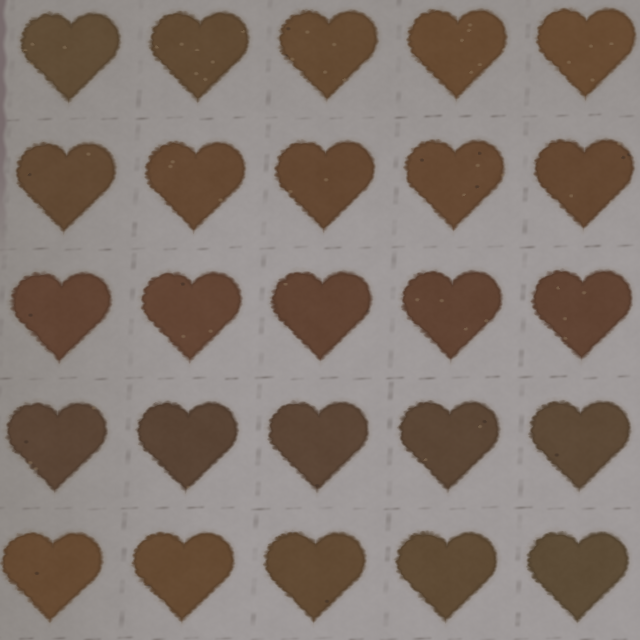
A WebGL 2 fragment shader for this pattern:

```glsl
#version 300 es
precision highp float;

uniform vec2 u_resolution;
out vec4 fragColor;

float hash(vec2 p) {
  vec3 v = fract(p.xyx * vec3(0.1031, 0.1030, 0.0973));
  v += dot(v, v.yzx + 33.33);
  return fract((v.x + v.y) * v.z);
}

// x: distance to the nearest scattered point, y: random value of that point
vec2 cellular(vec2 p) {
  vec2 base = floor(p), nearest = vec2(8.0, 0.0);
  for (int j = -1; j <= 1; j++) {
    for (int i = -1; i <= 1; i++) {
      vec2 cell = base + vec2(i, j);
      vec2 point = cell + vec2(hash(cell), hash(cell + 57.0));
      float d = distance(p, point);
      if (d < nearest.x) nearest = vec2(d, hash(cell + 113.0));
    }
  }
  return nearest;
}

float layeredSines(vec2 p) {
  float sum = 0.0, amp = 0.5;
  for (int i = 0; i < 4; i++) {
    sum += amp * sin(p.x + 1.7 * sin(p.y)) * cos(p.y + 1.3 * sin(p.x));
    p = mat2(1.5, 1.1, -1.1, 1.5) * p + 2.3;
    amp *= 0.55;
  }
  return sum;
}

// Two round lobes joined to a right-angled tip
float heartDistance(vec2 q) {
  q.x = abs(q.x);
  float lobe = length(q - vec2(0.167, 0.126)) - 0.2135;
  float tip = dot(q - vec2(0.0, -0.34), vec2(0.7071, -0.7071));
  float cap = dot(q - vec2(0.0, 0.259), vec2(0.667, 0.746));
  return min(lobe, max(tip, cap));
}

// Broken row of straight dashes, four to a cell
float perforation(float along, float across, float halfWidth, float seed) {
  float k = along * 4.0 + 0.2;
  vec2 id = vec2(floor(k), floor(across) + seed);
  float offset = (hash(id + 9.0) - 0.5) * 0.016;
  float halfLength = mix(0.045, 0.07, hash(id + 3.0));
  float s = (fract(k) - 0.5) * 0.25;
  float y = abs(fract(across) - 0.5 + offset + 0.05 * s) - halfWidth;
  float mask = smoothstep(0.02, -0.02, abs(s) - halfLength) * smoothstep(0.014, -0.014, y);
  return mask * mix(0.35, 1.0, hash(id)) * (0.75 + 0.25 * sin(along * 60.0 + id.y));
}

// Hue drifts over the sheet: olive corners, a redder middle, a dim fourth row
vec3 heartColor(vec2 id) {
  float olive = max(0.8 - 0.3 * id.x - 0.45 * id.y, 0.3 * id.x + 0.5 * id.y - 2.2);
  float red = exp(-1.2 * (id.y - 2.0) * (id.y - 2.0));
  float dim = exp(-3.0 * (id.y - 3.0) * (id.y - 3.0));
  vec3 color = vec3(0.400, 0.290, 0.195);
  color = mix(color, vec3(0.385, 0.268, 0.203), red);
  color = mix(color, vec3(0.338, 0.263, 0.210), dim * 0.8);
  color = mix(color, vec3(0.365, 0.298, 0.215), clamp(olive, 0.0, 1.0));
  return color * (0.98 + 0.04 * hash(id + 21.0));
}

void main() {
  vec2 uv = gl_FragCoord.xy / u_resolution;
  vec2 p = vec2(uv.x, 1.0 - uv.y);

  // Slightly skewed five by five grid, counted from the top left
  vec2 grid = (p - 0.09) / 0.203;
  for (int i = 0; i < 3; i++) {
    grid = vec2((p.x - 0.1094 + 0.0072 * grid.y) / (0.2016 + 0.001 * grid.y),
                (p.y - 0.0898 + 0.0016 * grid.x) / (0.2029 + 0.0004 * grid.x));
  }
  vec2 id = floor(grid + 0.5);
  vec2 q = (grid - id) * vec2(1.0, -1.0);

  // Paper with uneven light and soft grain
  float mottle = layeredSines(uv * 38.0);
  float grain = layeredSines(uv * 170.0 + 4.0);
  float light = smoothstep(-0.05, 0.4, uv.x) * (1.0 - 0.6 * smoothstep(0.55, 1.0, uv.y));
  vec3 color = mix(vec3(0.560, 0.540, 0.525), vec3(0.624, 0.604, 0.602), light);
  color += 0.010 * mottle + 0.008 * grain;

  // Perforations between the cells
  float across = perforation(grid.x, grid.y + 0.025, 0.007, 5.0);
  float down = perforation(grid.y, grid.x - 0.045, 0.019, 31.0);
  color = mix(color, vec3(0.43, 0.40, 0.385), across * 0.8);
  color = mix(color, vec3(0.49, 0.465, 0.455), down * 0.65);

  // Worn dark border at the upper left
  float border = smoothstep(0.013, 0.003, uv.x + 0.002 * sin(uv.y * 130.0));
  border *= smoothstep(0.55, 0.8, uv.y);
  color = mix(color, vec3(0.42, 0.36, 0.37), border * 0.7);

  // Soft, lightly frayed outline, roughest on the left sides
  vec2 fray = cellular(uv * vec2(85.0, 135.0));
  float roughness = mix(0.012, 0.026, smoothstep(0.1, -0.3, q.x));
  float d = heartDistance(q) + (fray.x - 0.45) * roughness;
  float blur = max(0.018, 3.5 / min(u_resolution.x, u_resolution.y));
  float heart = smoothstep(blur, -blur, d);
  color -= vec3(0.025, 0.035, 0.050) * smoothstep(0.05, 0.0, d);

  // Heart fill with a darker rim
  vec3 fill = heartColor(id) + 0.010 * mottle + 0.007 * grain;
  fill *= 1.0 - 0.14 * smoothstep(-0.04, 0.0, d);

  // Pale chips in the upper rows, rare dark pits anywhere
  vec2 fleck = cellular(uv * vec2(95.0, 125.0) + 17.0);
  float spot = smoothstep(0.5, 0.1, fleck.x);
  float chips = step(0.972 + 0.007 * id.y, fleck.y);
  float pits = step(fleck.y, 0.005);
  fill = mix(fill, vec3(0.54, 0.46, 0.36), spot * chips * 0.5);
  fill = mix(fill, vec3(0.22, 0.17, 0.14), spot * pits * 0.5);

  fragColor = vec4(mix(color, fill, heart), 1.0);
}
```
